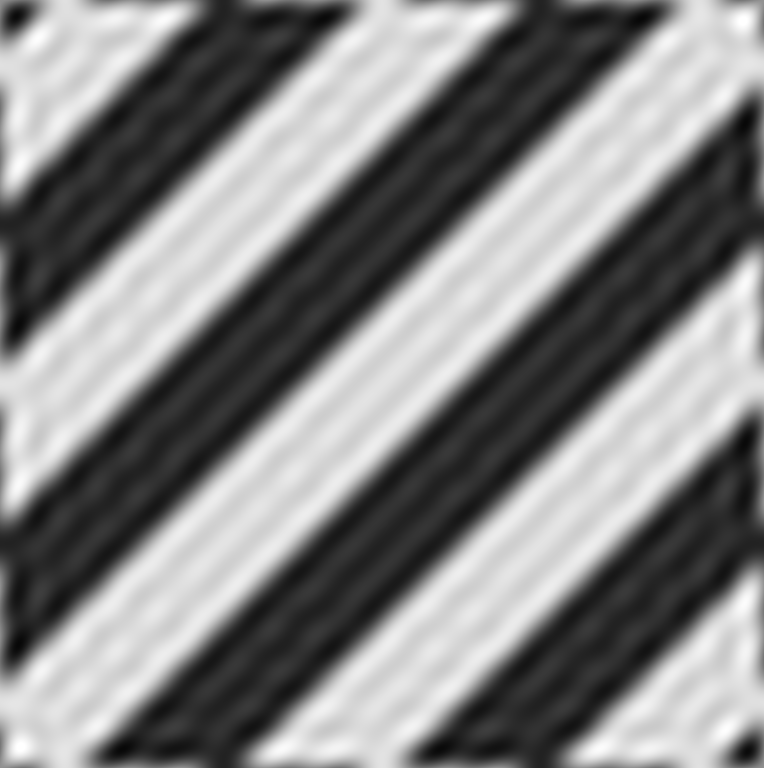
Give the GLSL for this pattern, as a WebGL 2 fragment shader.

```glsl
#version 300 es
precision highp float;
// Diagonal black and white stripes, softened and rippled by a sharp low-pass.
// The square wave on a wrapping tile is summed as a Fourier series, kept only
// inside a circle of frequencies, so edges and borders ring.

#define STRIPES 2.409      // stripe pairs across each side of the canvas
#define CUTOFF 20          // radius of the frequency circle, cycles per side
#define TOP_HARMONIC 15    // highest odd harmonic of the square wave
#define DARK 0.165         // mean tone of the black stripes
#define LIGHT 0.855        // mean tone of the white stripes

uniform vec2 u_resolution;
out vec4 outColor;

const float PI = 3.14159265;

float sinc(float x) {
    float a = PI * x;
    return abs(a) < 1e-4 ? 1.0 : sin(a) / a;
}

// Tile spectrum of a wave at the frequencies +k and -k
vec2 spectrumPair(float frequency, int k) {
    vec2 s = vec2(sinc(frequency - float(k)), sinc(frequency + float(k)));
    return k == 0 ? 0.5 * s : s;
}

// Complex sum of the two opposite terms; turn holds cosine and sine
vec2 pairSum(vec2 s, vec2 turn) {
    return vec2((s.x + s.y) * turn.x, (s.x - s.y) * turn.y);
}

// Filtered square wave, about +1 on white and -1 on black
float rippledStripes(vec2 p) {
    vec2 turnX[CUTOFF + 1];
    vec2 turnY[CUTOFF + 1];
    for (int k = 0; k <= CUTOFF; k++) {
        vec2 angle = 2.0 * PI * float(k) * p;
        turnX[k] = vec2(cos(angle.x), sin(angle.x));
        turnY[k] = vec2(cos(angle.y), -sin(angle.y));
    }

    float total = 0.0;
    float flip = 1.0;
    for (int h = 1; h <= TOP_HARMONIC; h += 2) {
        float frequency = float(h) * STRIPES;
        vec2 spectrum[CUTOFF + 1];
        vec2 partial[CUTOFF + 1];

        // Running sums along x, one for each possible width of the circle
        vec2 running = vec2(0.0);
        for (int k = 0; k <= CUTOFF; k++) {
            spectrum[k] = spectrumPair(frequency, k);
            running += pairSum(spectrum[k], turnX[k]);
            partial[k] = running;
        }

        // Rows of the circle along y
        float harmonic = 0.0;
        for (int n = 0; n <= CUTOFF; n++) {
            int width = int(sqrt(float(CUTOFF * CUTOFF - n * n) + 0.5));
            vec2 row = pairSum(spectrum[n], turnY[n]);
            harmonic += row.x * partial[width].x - row.y * partial[width].y;
        }
        total += flip * harmonic / float(h);
        flip = -flip;
    }
    return total * 4.0 / PI;
}

void main() {
    vec2 p = gl_FragCoord.xy / u_resolution - 0.5;
    float tone = mix(DARK, LIGHT, 0.5 + 0.5 * rippledStripes(p));
    outColor = vec4(vec3(clamp(tone, 0.0, 1.0)), 1.0);
}
```
